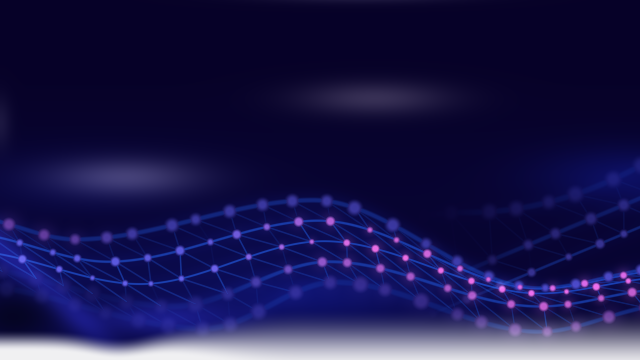
Reproduce this background procedurally as a WebGL 1 fragment shader.

```glsl
precision highp float;

// A glowing mesh of nodes and links rolls over a pale, misty floor at night.
// Rows are height curves; nodes sit along them at jittered columns, and a
// per-row focus value blurs nodes and lines to suggest depth of field.

uniform vec2 u_resolution;

const float SPACING = 0.088;
const vec3 NIGHT = vec3(0.025, 0.005, 0.155);
const vec3 HAZE = vec3(0.04, 0.09, 0.38);
const vec3 VIOLET = vec3(0.13, 0.14, 0.50);
const vec3 MIST = vec3(0.94, 0.94, 0.95);
const vec3 LINE_BLUE = vec3(0.10, 0.34, 0.84);
const vec3 LAVENDER = vec3(0.36, 0.34, 0.84);
const vec3 PINK = vec3(0.92, 0.40, 0.80);

float hash(vec2 p) {
  vec3 q = fract(vec3(p.xyx) * 0.1031);
  q += dot(q, q.yzx + 33.33);
  return fract((q.x + q.y) * q.z);
}

float glow(vec2 p, vec2 center, vec2 radius) {
  vec2 q = (p - center) / radius;
  return exp(-dot(q, q));
}

vec3 screenBlend(vec3 base, vec3 light) {
  return 1.0 - (1.0 - base) * (1.0 - clamp(light, 0.0, 1.0));
}

// Main wave: left edge, trough, crest, second trough, right edge
float waveHeight(float x, float row) {
  float trough = 0.21 + 0.09 * row;
  float crest = 0.87 + 0.015 * row;
  float y = mix(0.40 - 0.048 * row, 0.335 - 0.062 * row, smoothstep(-0.1, trough, x));
  y = mix(y, 0.444 - 0.057 * row, smoothstep(trough, crest, x));
  y = mix(y, 0.20 - 0.0019 * row * row * row, smoothstep(crest, 1.5, x));
  return mix(y, 0.255 - 0.0065 * row * row, smoothstep(1.5, 1.85, x));
}

// Distant ridge that climbs toward the right edge
float ridgeHeight(float x, float row) {
  float k = (x - 1.3) / 0.48;
  return mix(0.41 + 0.13 * k * abs(k), 0.33 - 0.08 * row + 0.2 * k, min(row, 1.0));
}

float meshHeight(float x, float row, float ridge) {
  return ridge > 0.5 ? ridgeHeight(x, row) : waveHeight(x, row);
}

float blurAmount(float x, float row, float ridge) {
  float d = (row - 1.8) / 2.2;
  float wave = d * d * mix(1.0, 0.6, smoothstep(1.2, 1.5, x));
  wave += smoothstep(0.9, 0.4, x) * step(2.5, row);
  return clamp(mix(wave, 1.0 - 0.4 * row, ridge), 0.0, 1.0);
}

vec2 meshNode(float column, float row, float ridge) {
  float jitter = 0.3 * (hash(vec2(column + 7.0, row + 11.0 * ridge)) - 0.5);
  float x = (column + 0.3 + 0.25 * row + jitter) * SPACING;
  return vec2(x, meshHeight(x, row, ridge));
}

float segmentDistance(vec2 p, vec2 a, vec2 b) {
  vec2 ab = b - a;
  return length(p - a - ab * clamp(dot(p - a, ab) / dot(ab, ab), 0.0, 1.0));
}

float stroke(float dist, float width, float pixel) {
  return 1.0 - smoothstep(width * 0.3, width + pixel, dist);
}

vec3 nodeLight(vec2 p, vec2 node, float row, float ridge, float seed, float pixel) {
  float blur = blurAmount(node.x, row, ridge);
  float radius = 0.006 + 0.005 * seed + 0.010 * blur;
  float soft = 0.002 + 0.007 * blur + pixel;
  float d = length(p - node);
  float disc = 1.0 - smoothstep(radius - soft, radius + soft, d);
  float warm = smoothstep(0.5, 1.1, node.x) * step(0.5, row);
  warm = max(warm, smoothstep(0.42, 0.1, node.x) * step(row, 0.5));
  warm *= (1.0 - ridge) * (1.0 - 0.7 * blur);
  float halo = 0.2 * warm * exp(-d * d / (radius * radius * 5.0));
  return mix(LAVENDER, PINK, warm) * max(disc * (1.0 - 0.68 * blur), halo);
}

// Overlapping parts keep the brightest, so node centres stay evenly tinted
vec3 meshLight(vec2 p, float lastRow, float ridge, float pixel) {
  vec3 light = vec3(0.0);
  vec3 bloom = vec3(0.0);
  for (int i = 0; i < 5; i++) {
    float row = float(i);
    if (row > lastRow) break;
    float blur = blurAmount(p.x, row, ridge);
    float presence = 1.0 - step(2.5, row) * smoothstep(0.85, 0.3, p.x) * 0.6;
    float y = meshHeight(p.x, row, ridge);
    float slope = (meshHeight(p.x + 0.005, row, ridge) - y) / 0.005;
    float d = abs(p.y - y) / sqrt(1.0 + slope * slope);
    float line = stroke(d, 0.0018 + 0.008 * blur, pixel) * (0.62 - 0.44 * blur);
    light = max(light, LINE_BLUE * line * presence);
    bloom += HAZE * 0.13 * presence * exp(-d * d / 0.0006);
    float first = floor(p.x / SPACING - 0.3 - 0.25 * row);
    for (int k = -2; k <= 2; k++) {
      float column = first + float(k);
      float seed = hash(vec2(column + 31.0, row + 5.0));
      vec2 node = meshNode(column, row, ridge);
      light = max(light, nodeLight(p, node, row, ridge, seed, pixel) * presence);
      if (row < lastRow) {
        float below = segmentDistance(p, node, meshNode(column, row + 1.0, ridge));
        float across = segmentDistance(p, node, meshNode(column + 1.0, row + 1.0, ridge));
        float link = max(stroke(below, 0.0012, pixel) * seed, stroke(across, 0.0012, pixel) * 0.6);
        light = max(light, LINE_BLUE * link * (0.55 - 0.38 * blur));
      }
    }
  }
  return light + bloom;
}

void main() {
  vec2 p = gl_FragCoord.xy / u_resolution * vec2(16.0 / 9.0, 1.0);
  float pixel = 1.0 / u_resolution.y;

  // Night sky, blue haze and grey smears
  vec3 color = NIGHT + HAZE * 0.10 * smoothstep(0.85, 0.4, p.y);
  float top = waveHeight(p.x, 0.0);
  color += HAZE * 0.22 * smoothstep(top + 0.06, top - 0.08, p.y) * smoothstep(1.7, 1.1, p.x);
  color += HAZE * 0.5 * glow(p, vec2(1.75, 0.51), vec2(0.25, 0.08));
  color += HAZE * 0.25 * glow(p, vec2(0.25, 0.49), vec2(0.35, 0.09));
  color += HAZE * 0.4 * glow(p, vec2(0.85, 0.18), vec2(0.28, 0.07));
  color += VIOLET * 0.5 * glow(p, vec2(0.46, 0.115), vec2(0.2, 0.045));
  float beam = p.y - 0.31 + 0.85 * p.x;
  color += VIOLET * 0.55 * exp(-beam * beam / 0.003) * smoothstep(0.4, 0.15, p.x);
  color *= 1.0 - 0.5 * glow(p, vec2(0.04, 0.12), vec2(0.12, 0.07));
  color += vec3(0.19, 0.18, 0.17) * glow(p, vec2(1.04, 0.727), vec2(0.2, 0.045));
  color += vec3(0.23, 0.22, 0.20) * glow(p, vec2(0.35, 0.508), vec2(0.2, 0.05));
  color += 0.13 * glow(p, vec2(1.0, 1.015), vec2(0.28, 0.022));
  color += 0.08 * glow(p, vec2(0.0, 0.66), vec2(0.03, 0.07));

  // Misty floor: a crisp bank at left, a deep soft one at right
  float deep = smoothstep(0.35, 0.85, p.x);
  float edge = 0.055 + 0.005 * deep - 0.022 * glow(p, vec2(0.33, p.y), vec2(0.11, 1.0));
  float soft = mix(0.03, 0.085, deep);
  color = mix(color, MIST, 1.0 - smoothstep(edge - soft, edge + soft, p.y));

  // Distant ridge first, then the main wave
  vec3 ridge = meshLight(p, 2.0, 1.0, pixel) * smoothstep(1.15, 1.5, p.x);
  color = screenBlend(color, ridge * 0.6);
  color = screenBlend(color, meshLight(p, 4.0, 0.0, pixel));
  gl_FragColor = vec4(color, 1.0);
}
```
